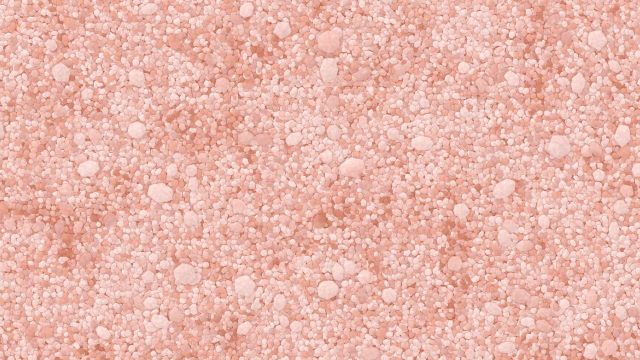
A WebGL 2 fragment shader for this texture:

```glsl
#version 300 es
precision highp float;
// Coarse pink mineral salt: packed translucent grains with scattered large pale crystals.

#define GRAIN_CELLS 50.0   // small grains per canvas height
#define CRYSTAL_CELLS 7.0  // large crystal cells per canvas height
#define CRYSTAL_SHARE 0.30 // part of those cells holding a crystal
#define SHADOW 0.10        // contact shadow strength
#define FACET 0.055        // facet light contrast
#define CLOUDING 0.07      // cloudiness inside the grains
#define PATCHINESS 0.38    // drift between pale and coral zones
#define EXPOSURE 1.025
#define LIGHT vec2(-0.5, 0.85)

uniform vec2 u_resolution;
out vec4 outColor;

const float TAU = 6.2831853;

vec3 hash3(vec2 cell, float seed) {
  uvec3 v = uvec3(ivec3(cell + 512.0, seed + 7.0));
  v = v * 1664525u + 1013904223u;
  v.x += v.y * v.z; v.y += v.z * v.x; v.z += v.x * v.y;
  v ^= v >> 16u;
  v.x += v.y * v.z; v.y += v.z * v.x; v.z += v.x * v.y;
  return vec3(v >> 8u) / 16777216.0;
}

float gradientDot(vec2 cell, vec2 f, vec2 corner) {
  float a = TAU * hash3(cell + corner, 91.0).x;
  return dot(vec2(cos(a), sin(a)), f - corner);
}

float gradientNoise(vec2 p) {
  vec2 c = floor(p), f = p - c;
  vec2 u = f * f * f * (f * (f * 6.0 - 15.0) + 10.0);
  float low = mix(gradientDot(c, f, vec2(0, 0)), gradientDot(c, f, vec2(1, 0)), u.x);
  float high = mix(gradientDot(c, f, vec2(0, 1)), gradientDot(c, f, vec2(1, 1)), u.x);
  return mix(low, high, u.y);
}

// Salt colour from pale (0) to deep coral (1)
vec3 saltColor(float t) {
  vec3 c = vec3(0.955, 0.835, 0.815);
  c = mix(c, vec3(0.935, 0.750, 0.710), smoothstep(0.22, 0.38, t));
  c = mix(c, vec3(0.880, 0.665, 0.630), smoothstep(0.62, 0.66, t));
  c = mix(c, vec3(0.915, 0.655, 0.580), smoothstep(0.74, 0.80, t));
  c = mix(c, vec3(0.820, 0.520, 0.430), smoothstep(0.93, 1.04, t));
  return c;
}

// Paints one layer of faceted grains; radii are in cell units
void paintGrains(inout vec3 color, vec2 p, float cells, vec2 radii,
                 float density, float seed, float tone, float opacity) {
  vec2 g = p * cells;
  vec2 base = floor(g);
  float edge = 0.75 * cells / u_resolution.y;
  float cloud = gradientNoise(p * 125.0 + seed * 17.0);
  for (int j = -1; j <= 1; j++)
  for (int i = -1; i <= 1; i++) {
    vec2 cell = base + vec2(i, j);
    vec3 place = hash3(cell, seed);
    if (place.z > density) continue;
    vec3 form = hash3(cell, seed + 20.0);
    vec3 look = hash3(cell, seed + 40.0);
    vec2 center = cell + 0.1 + 0.8 * place.xy;

    // Rotated, stretched polygon with softened corners
    float turn = TAU * form.x;
    mat2 spin = mat2(cos(turn), -sin(turn), sin(turn), cos(turn));
    float stretch = mix(1.0, 1.28, form.y);
    vec2 q = spin * (g - center) * vec2(1.0 / stretch, stretch);
    float radius = mix(radii.x, radii.y, form.z);
    float sector = TAU / (5.0 + floor(look.x * 3.0));
    float angle = atan(q.y, q.x);
    float side = floor(0.5 + angle / sector) * sector;
    float dist = length(q);
    float d = mix(cos(side - angle) * dist, dist, 0.3) - radius;
    if (d > 0.3) continue;

    // Warm contact shadow on whatever lies beneath
    float contact = 1.0 - smoothstep(0.0, 0.45 * radius, d);
    color *= 1.0 - SHADOW * contact * vec3(0.55, 1.0, 1.1);

    // Tilted facets near the rim, cloudy flat core
    vec2 normal = vec2(cos(side), sin(side)) * spin;
    float rim = smoothstep(-0.75 * radius, -0.1 * radius, d);
    float light = FACET * dot(normal, LIGHT) * (0.35 + 0.65 * rim);
    light += CLOUDING * cloud + 0.05 * (look.z - 0.5);
    float glint = step(0.9, look.z) * (1.0 - smoothstep(0.1, 0.5, length(q - 0.2 * radius) / radius));
    vec3 grain = saltColor(look.y + tone) * (1.0 + light * vec3(0.75, 1.0, 1.05));
    grain = mix(grain, vec3(0.98, 0.91, 0.90), 0.45 * glint);
    color = mix(color, grain, opacity * (1.0 - smoothstep(-edge, edge, d)));
  }
}

void main() {
  vec2 p = gl_FragCoord.xy / u_resolution.y;

  // Broad and medium colour drift
  float drift = gradientNoise(p * 4.5 + 3.7) + 0.8 * gradientNoise(p * 13.0 + 9.1);
  float tone = PATCHINESS * drift;

  // Deep gaps, then grains from the bottom up
  vec3 color = vec3(0.80, 0.50, 0.41);
  for (int k = 0; k < 4; k++) {
    float level = float(k);
    float cells = GRAIN_CELLS * (0.90 + 0.11 * level);
    paintGrains(color, p + 0.37 * level, cells, vec2(0.34, 0.60), 0.95,
                level, tone + 0.10 - 0.05 * level, 0.93);
  }

  // Sparse medium grains and large pale crystals
  paintGrains(color, p, 20.0, vec2(0.25, 0.40), 0.16, 5.0, tone - 0.12, 0.85);
  paintGrains(color, p, CRYSTAL_CELLS, vec2(0.13, 0.21), CRYSTAL_SHARE, 6.0, tone - 0.50, 0.85);

  outColor = vec4(clamp(color * EXPOSURE, 0.0, 1.0), 1.0);
}
```
